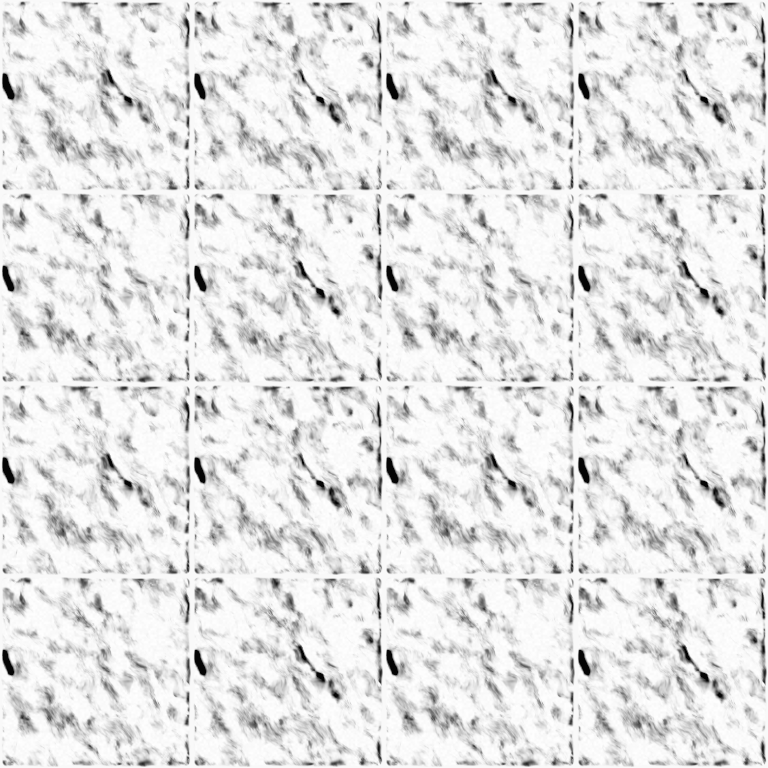
A three.js fragment shader for this texture map:

```glsl
// Four by four white stone tiles with thin pale joints, seen as a grey cavity map.
// Slanted fractal noise makes small pits; streaks deepen them, broken rims edge them.
// Tile kinds alternate two by two, and every outer edge lies in a joint, so it wraps.

#define TILES 4.0
#define JOINT 0.012        // half width of the joint, in tiles
#define CORNER 0.022       // corner radius, in tiles
#define RIM_INSET 0.021    // distance of the rim cracks from the tile border
#define RIM_WIDTH 0.011
#define STONE_LIGHT 0.985
#define JOINT_LIGHT 0.975
#define PIT_DEPTH 0.47
#define VARIATION 0.3      // share of the noise that differs between tile kinds
#define GRAIN vec2(20.0, 11.0)  // noise cells per tile, across and along the slant

varying vec2 vUv;

float hash(vec2 p) {
  vec3 q = fract(p.xyx * 0.1031);
  q += dot(q, q.yzx + 33.33);
  return fract((q.x + q.y) * q.z);
}

float noise(vec2 p) {
  vec2 i = floor(p), f = fract(p);
  f = f * f * (3.0 - 2.0 * f);
  return mix(mix(hash(i), hash(i + vec2(1.0, 0.0)), f.x),
             mix(hash(i + vec2(0.0, 1.0)), hash(i + 1.0), f.x), f.y);
}

// Fractal noise, each octave turned to hide the lattice
float fbm(vec2 p) {
  float sum = 0.0, weight = 1.0, total = 0.0;
  for (int i = 0; i < 4; i++) {
    sum += weight * noise(p);
    total += weight;
    weight *= 0.6;
    p = mat2(1.8, 0.7, -0.7, 1.8) * p + 17.3;
  }
  return sum / total;
}

// Soft stroke from a to b
float streak(vec2 p, vec2 a, vec2 b, float width) {
  vec2 d = b - a;
  float t = clamp(dot(p - a, d) / dot(d, d), 0.0, 1.0);
  return 1.0 - smoothstep(0.0, width, length(p - a - d * t));
}

// Broken crack of uneven width that follows one side of the tile
float rim(float gap, float along, float seed, float amount) {
  float wobble = noise(vec2(along * 26.0, seed + 5.0)) - 0.4;
  float width = RIM_WIDTH * (0.5 + noise(vec2(along * 19.0, seed + 15.0)));
  float x = (gap - RIM_INSET - 0.016 * wobble) / width;
  float broken = 0.5 * noise(vec2(along * 9.0, seed)) + 0.5 * noise(vec2(along * 34.0, seed + 9.0));
  return exp(-x * x) * smoothstep(0.75 - amount, 1.2 - amount, broken);
}

void main() {
  vec2 grid = vUv * TILES;
  vec2 p = fract(grid);
  vec2 kind = mod(floor(grid), 2.0);
  float odd = kind.x, even = 1.0 - kind.x;
  float seed = 40.0 + 31.0 * kind.x + 67.0 * kind.y;

  // Slanted stone grain, part shared and part per kind
  vec2 warp = vec2(noise(p * 13.0 + 3.0), noise(p * 13.0 + 51.0)) - 0.5;
  vec2 w = p + 0.035 * warp;
  vec2 q = vec2(dot(w, vec2(0.82, 0.57)), dot(w, vec2(0.57, -0.82))) * GRAIN + 20.0;
  float n = mix(fbm(q), fbm(q + seed), VARIATION);
  n = 0.5 + (n - 0.5) * 1.35 + 0.07 * (noise(q * 0.3 + 3.0) - 0.5);

  // Streaks of deeper pits, stronger in the odd columns
  float cracks = streak(w, vec2(0.54, 0.64), vec2(0.77, 0.33), 0.034) * max(odd, 0.75 * kind.y);
  cracks = max(cracks, streak(w, vec2(0.65, 0.98), vec2(0.80, 0.84), 0.036) * even * kind.y);
  cracks = max(cracks, streak(w, vec2(0.68, 0.97), vec2(0.74, 0.79), 0.04) * odd);
  cracks = max(cracks, streak(w, vec2(0.84, 0.84), vec2(0.97, 0.60), 0.045) * odd * 0.7);
  cracks = max(cracks, streak(w, vec2(0.09, 0.72), vec2(0.17, 0.70), 0.034) * 0.8);
  cracks = max(cracks, streak(w, vec2(0.03, 0.96), vec2(0.04, 0.82), 0.05) * (0.5 + 0.4 * odd));
  cracks *= smoothstep(0.2, 0.7, noise(p * 27.0 + 13.0));
  float gash = streak(p + 0.015 * warp, vec2(0.022, 0.60), vec2(0.055, 0.50), 0.028);
  n += 0.42 * cracks + 0.75 * gash;

  // Depth of the pits to grey
  float depth = max((n - 0.4) / 0.4, 0.0);
  float specks = smoothstep(0.62, 0.95, noise(q * 1.5 + 7.0)) * smoothstep(0.5, 0.72, n);
  float grit = 0.03 * (noise(p * 90.0 + seed) - 0.5);
  float light = clamp(STONE_LIGHT - PIT_DEPTH * depth * depth - 0.3 * specks + grit, 0.0, 1.0);

  // Rim cracks on the four sides
  float upper = smoothstep(0.72, 0.95, p.y);
  float rims = rim(p.x, p.y, 11.0, 0.3 + 0.3 * upper * (0.4 + 0.6 * odd));
  rims = max(rims, rim(1.0 - p.x, p.y, 23.0 + odd, 0.5));
  rims = max(rims, 0.8 * rim(p.y, p.x, 37.0 + kind.y, 0.28));
  rims = max(rims, 0.85 * rim(1.0 - p.y, p.x, 53.0 + kind.y, 0.36));
  light *= 1.0 - 0.95 * rims * smoothstep(0.25, 0.55, n);

  // Rounded tile outline with a slightly worn border
  vec2 box = abs(p - 0.5) - (0.5 - JOINT - CORNER);
  float edge = length(max(box, 0.0)) + min(max(box.x, box.y), 0.0) - CORNER;
  edge += 0.008 * (noise(p * 24.0 + 5.0) - 0.5);
  light = mix(light, JOINT_LIGHT, smoothstep(-0.007, 0.006, edge));

  gl_FragColor = vec4(vec3(clamp(light, 0.02, 1.0)), 1.0);
}
```
